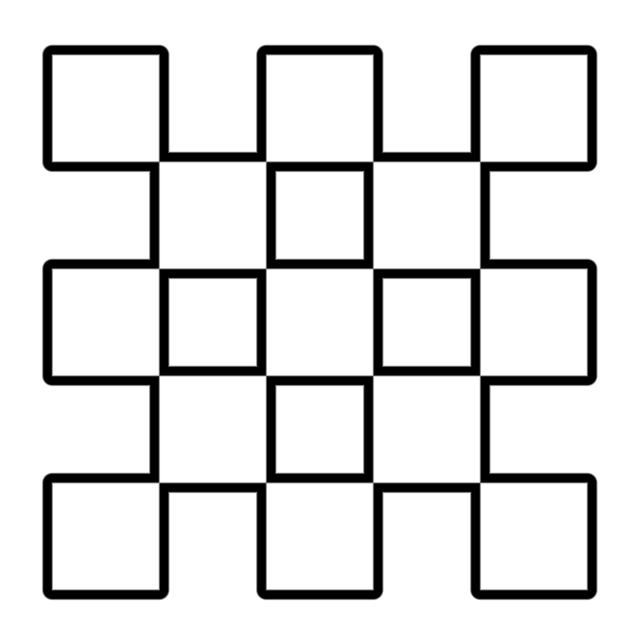
A WebGL 1 fragment shader for this pattern:

```glsl
precision highp float;
// Five by five checkerboard of white squares, each outlined by a black band with rounded outer corners.

uniform vec2 u_resolution;

// Signed distance to an axis-aligned square centred on the origin
float squareDistance(vec2 p, float halfSide) {
  vec2 q = abs(p) - halfSide;
  return length(max(q, 0.0)) + min(max(q.x, q.y), 0.0);
}

// Distance to the union of the 13 alternate squares
float checkerDistance(vec2 p, float pitch) {
  float nearest = 1.0;
  for (int i = 0; i < 25; i += 2) {
    float index = float(i);
    float row = floor((index + 0.5) / 5.0);
    vec2 cell = vec2(index - 5.0 * row, row) - 2.0;
    nearest = min(nearest, squareDistance(p - cell * pitch, 0.5 * pitch));
  }
  return nearest;
}

void main() {
  float side = min(u_resolution.x, u_resolution.y);
  vec2 p = (gl_FragCoord.xy - 0.5 * u_resolution) / side;
  float d = checkerDistance(p - vec2(-0.0003, -0.0037), 0.1672);

  // The band hugs the outside of the squares
  float soft = max(0.0021, 0.75 / side);
  float halfWidth = 0.0075;
  float band = abs(d - halfWidth) - halfWidth;
  float ink = 1.0 - smoothstep(-soft, soft, band);

  gl_FragColor = vec4(vec3(1.0 - ink), 1.0);
}
```
